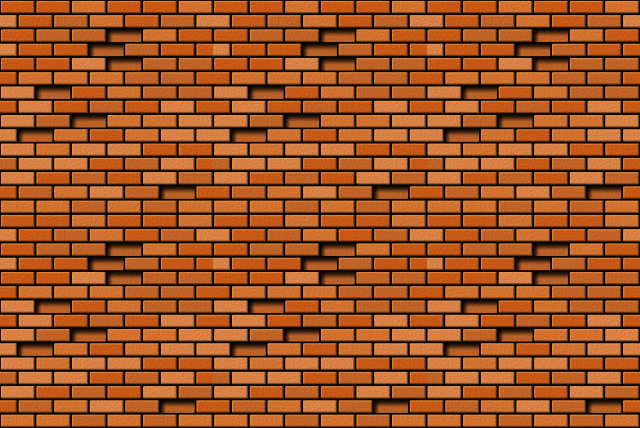
Write a Shadertoy shader that draws this texture.

```glsl
// Brick wall: a square tile of 15 courses by 6 bricks, repeated 3 x 2 times.
// Each brick is a rounded box with a lit top-left rim and a dark lower edge;
// hashes choose its tone and which bricks are sunken, and noise adds grain.

const vec2 REPEATS = vec2(3.0, 2.0);
const float COURSES = 15.0;
const float BRICKS = 6.0;
const vec2 BRICK = vec2(COURSES / BRICKS, 1.0);  // brick height is the unit
const float HALF_JOINT = 0.062;
const float CORNER = 0.07;

const vec3 MORTAR = vec3(0.025, 0.014, 0.007);
const vec3 RIM = vec3(0.96, 0.62, 0.31);
const vec3 SUNKEN = vec3(0.73, 0.38, 0.15);
const vec3 TONES[4] = vec3[4](
    vec3(0.78, 0.345, 0.085),   // burnt
    vec3(0.82, 0.445, 0.185),   // orange
    vec3(0.85, 0.505, 0.27),    // pale
    vec3(0.755, 0.385, 0.15));  // brown

// Random value in 0..1 for a lattice cell
float hash(vec2 cell, int seed) {
    uvec2 q = uvec2(ivec2(cell) + 1024);
    uint h = q.x * 73856u ^ q.y * 19349u ^ uint(seed) * 83492u;
    h = (h ^ (h >> 15)) * 668265u;
    h = (h ^ (h >> 13)) * 374761u;
    h ^= h >> 16;
    return float(h & 65535u) / 65536.0;
}

// Gradient noise, roughly -0.7..0.7
float slope(vec2 cell, vec2 offset) {
    float a = 6.2832 * hash(cell, 9);
    return dot(vec2(cos(a), sin(a)), offset);
}

float gradientNoise(vec2 p) {
    vec2 i = floor(p), f = p - i;
    vec2 u = f * f * f * (f * (f * 6.0 - 15.0) + 10.0);
    vec2 e = vec2(1.0, 0.0);
    return mix(mix(slope(i, f), slope(i + e, f - e), u.x),
               mix(slope(i + e.yx, f - e.yx), slope(i + 1.0, f - 1.0), u.x), u.y);
}

// Embossed speckle, lit from the upper left
float grain(vec2 p) {
    return gradientNoise(p) - gradientNoise(p + vec2(0.45));
}

float roundedBox(vec2 p, vec2 halfSize, float radius) {
    vec2 q = abs(p) - halfSize + radius;
    return length(max(q, 0.0)) + min(max(q.x, q.y), 0.0) - radius;
}

// 1 at an edge, fading to 0 at the given depth
float edgeFade(float depth, float width) {
    return 1.0 - smoothstep(0.0, width, depth);
}

// One sunken brick at most per course, never across the tile's side
bool isSunken(float course, float column, float shifted) {
    float pick = floor(hash(vec2(course, 3.0), 2) * (BRICKS - shifted));
    return hash(vec2(course, 7.0), 3) < 0.55 && column == pick;
}

// Flat brick: pale rim at top and left, shade at bottom and right
vec3 raisedFace(vec3 tone, float lit, float shaded) {
    vec3 color = mix(tone, RIM, 0.65 * edgeFade(lit, 0.15));
    return color * (1.0 - 0.6 * edgeFade(shaded, 0.15));
}

// Sunken brick: the wall casts a soft shadow from top and left
vec3 sunkenFace(vec3 tone, float top, float left) {
    float shadow = (1.0 - 0.88 * edgeFade(top, 0.55))
                 * (1.0 - 0.75 * edgeFade(left, 0.42));
    return tone * shadow;
}

void mainImage(out vec4 fragColor, in vec2 fragCoord) {
    vec2 uv = fragCoord / iResolution.xy;
    vec2 p = fract(vec2(uv.x, 1.0 - uv.y) * REPEATS) * COURSES;  // y runs down
    float pixel = COURSES * REPEATS.y / iResolution.y;

    // Running bond: odd courses move by half a brick
    float course = floor(p.y);
    float shifted = mod(course, 2.0);
    float along = p.x / BRICK.x - 0.5 * shifted;
    float column = floor(along);
    vec2 local = (vec2(along - column, p.y - course) - 0.5) * BRICK;

    // Side halves share a tone in most courses; the rest show the tile seam
    float toneColumn = hash(vec2(course, 5.0), 4) < 0.65 ? mod(column, BRICKS) : column;
    vec3 tone = TONES[int(4.0 * hash(vec2(toneColumn, course), 1))];

    // Depth inside the brick from each side
    vec2 halfSize = 0.5 * BRICK - HALF_JOINT;
    vec2 fromTopLeft = halfSize + local;
    vec2 fromBottomRight = halfSize - local;
    float lit = min(fromTopLeft.x, fromTopLeft.y);
    float shaded = min(fromBottomRight.x, fromBottomRight.y);

    vec3 face = isSunken(course, column, shifted)
        ? sunkenFace(SUNKEN, fromTopLeft.y, fromTopLeft.x)
        : raisedFace(tone, lit, shaded);
    face *= 1.0 + 0.09 * grain(p * 6.5);

    float d = roundedBox(local, halfSize, CORNER);
    float coverage = 1.0 - smoothstep(-0.6 * pixel, 0.6 * pixel, d);
    fragColor = vec4(mix(MORTAR, face, coverage), 1.0);
}
```
